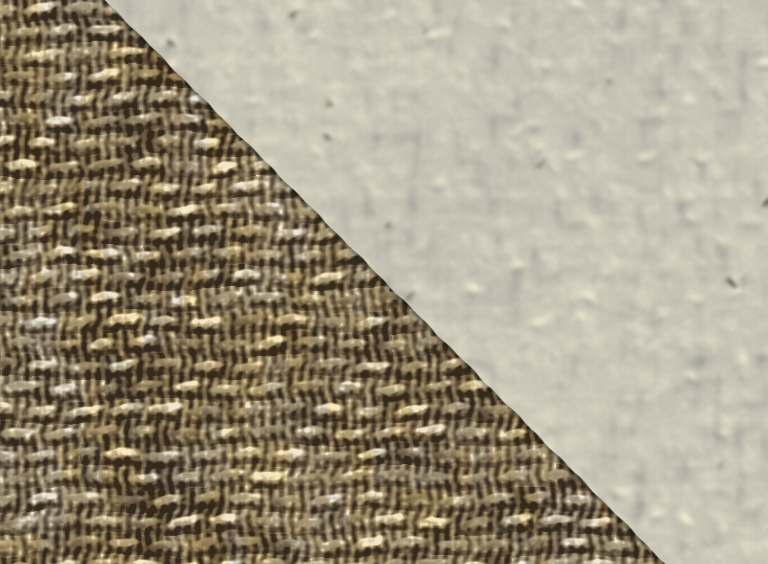
A Shadertoy shader for this texture:

```glsl
// Coarse woven linen, partly covered by a pale primer coat along a diagonal edge.

vec2 hash2(vec2 p) {
    vec3 a = fract(p.xyx * vec3(0.1031, 0.103, 0.0973));
    a += dot(a, a.yzx + 33.33);
    return fract((a.xx + a.yz) * a.zy);
}

// Cellular noise: one soft blob of random height per cell
float blobs(vec2 p, float sharpness, float rarity) {
    vec2 cell = floor(p);
    float sum = 0.0;
    for (int j = -1; j <= 1; j++)
    for (int i = -1; i <= 1; i++) {
        vec2 id = cell + vec2(i, j);
        vec2 d = id + 0.2 + 0.6 * hash2(id) - p;
        float height = smoothstep(rarity, 1.0, hash2(id + 71.0).x);
        sum += height * exp(-sharpness * dot(d, d));
    }
    return sum;
}

// Dark brown to cream
vec3 flaxRamp(float t) {
    vec3 c = mix(vec3(0.20, 0.16, 0.11), vec3(0.41, 0.35, 0.26), smoothstep(0.0, 0.32, t));
    c = mix(c, vec3(0.65, 0.595, 0.465), smoothstep(0.25, 0.68, t));
    return mix(c, vec3(0.94, 0.91, 0.82), smoothstep(0.64, 1.0, t));
}

vec3 linen(vec2 p) {
    // Uneven thread spacing
    vec2 bent = p + 0.004 * vec2(sin(p.y * 31.0 + 2.0 * sin(p.x * 9.0)),
                                 sin(p.x * 23.0 + 2.0 * sin(p.y * 14.0)));
    bent += 0.0010 * vec2(sin(p.y * 170.0), sin(p.x * 140.0 + p.y * 60.0));
    vec2 q = bent / vec2(0.0365, 0.0395) + vec2(0.0, 40.64);
    float row = floor(q.y);
    float v = fract(q.y) - 0.5;
    float along = (q.x + row) * 0.5;
    float u = fract(along) * 2.0 - 1.0;
    vec2 rnd = hash2(vec2(floor(along), row) + 9.0);
    vec2 warpRnd = hash2(vec2(floor(along + 0.5), row) + 43.0);

    // Upright warp strands, twisted in pairs, with dark slits between
    float strands = 0.5 + 0.5 * cos(12.566 * q.x + 0.9 * sin(q.y * 3.0));
    float tone = 0.17 + 0.44 * strands + 0.30 * (warpRnd.x - 0.4);

    // Horizontal weft floats, each with a broken shadow below
    float lift = v - 0.12 * u - 0.08;
    float halfLength = 0.70 + 0.40 * rnd.y;
    float gap = smoothstep(0.22, 0.05, abs(v + 0.34 - 0.06 * u));
    float shadow = gap * (0.22 + 0.78 * smoothstep(1.0, 0.45, abs(u)) * (0.4 + 0.6 * rnd.x));
    float weft = smoothstep(1.15, 0.55, length(vec2(u / halfLength, lift / 0.23)));
    tone *= 1.0 - 0.70 * shadow;
    float weftTone = 0.56 + 0.46 * rnd.x + 0.7 * lift + 0.14 * u;
    tone = mix(tone, weftTone, 0.95 * weft);

    // Fibres, darker upright bands and worn patches
    tone += 0.30 * (blobs(p * vec2(62.0, 95.0), 5.0, 0.0) - 0.55);
    tone += 0.20 * (blobs(p * vec2(125.0, 70.0) + 17.0, 5.0, 0.0) - 0.55);
    tone -= 0.09 * exp(-pow((p.x - 0.26) / 0.05, 2.0)) * (0.6 + 0.4 * sin(p.y * 17.0));
    tone += 0.02 * sin(p.x * 11.0 + 3.0 * sin(p.y * 7.0)) + 0.05;
    vec3 c = flaxRamp(clamp(tone, 0.0, 1.0));

    // Some threads lean grey, others golden
    float grey = hash2(vec2(floor(q.x), floor(row / 2.0))).y;
    return c * mix(vec3(1.04, 1.0, 0.89), vec3(0.99, 1.0, 1.06), grey);
}

// Paint relief: soft lumps and a few ragged grains
float primerHeight(vec2 p) {
    vec2 w = p + 0.004 * vec2(sin(p.y * 37.0 + 2.0 * sin(p.x * 19.0)), sin(p.x * 29.0 + 1.0));
    w += 0.0015 * vec2(sin(p.y * 151.0), sin(p.x * 133.0));
    return 0.55 * blobs(w * vec2(26.0, 22.0), 6.0, 0.1)
         + 0.24 * blobs(w * vec2(48.0, 42.0) + 5.0, 5.0, 0.2)
         + 0.75 * blobs(w * vec2(15.0, 20.0) + 31.0, 24.0, 0.6);
}

vec3 primer(vec2 p) {
    float h = primerHeight(p);
    float slope = h - primerHeight(p + vec2(0.002, 0.007));
    float light = 0.62 + 0.85 * slope + 0.30 * (h - 0.38);

    // Buried weave: short upright and level hollows on the thread grid
    vec2 g = p + 0.003 * vec2(sin(p.y * 31.0), sin(p.x * 23.0));
    float upright = blobs(g * vec2(27.4, 15.0) + 7.0, 7.0, 0.15);
    float level = blobs(g * vec2(16.0, 25.3) + 19.0, 7.0, 0.15);
    float ribs = 0.5 + 0.5 * cos(g.x * 172.0);
    light -= 0.55 * (upright * (0.35 + 0.65 * ribs) - 0.22);
    light -= 0.40 * (level * (0.5 + 0.5 * cos(g.y * 159.0)) - 0.16);
    light += 0.06 * sin(p.x * 6.0 + 2.0 * sin(p.y * 5.0));
    light += 0.10 * (blobs(p * 100.0, 5.0, 0.0) - 0.55);
    vec3 c = mix(vec3(0.665, 0.655, 0.625), vec3(0.855, 0.835, 0.76), clamp(light, -0.4, 1.35));

    // Rare ragged pits, each with a bright lip above
    vec2 w = p + 0.003 * vec2(sin(p.y * 190.0), sin(p.x * 160.0));
    float pit = blobs(w * 9.0 + 3.0, 190.0, 0.62);
    float lip = blobs((w - vec2(0.008, 0.011)) * 9.0 + 3.0, 120.0, 0.62);
    c = mix(c, vec3(0.93, 0.91, 0.85), 0.6 * clamp(lip, 0.0, 1.0));
    return mix(c, vec3(0.40, 0.36, 0.30), 0.8 * clamp(pit, 0.0, 1.0));
}

void mainImage(out vec4 fragColor, in vec2 fragCoord) {
    vec2 p = fragCoord / iResolution.y;
    float pixel = 1.0 / iResolution.y;

    // Signed distance to the diagonal, positive on the primer
    float edge = dot(p - vec2(0.186, 1.0), normalize(vec2(1.0, 0.994)));
    edge += 0.0008 * sin(p.y * 159.0) + 0.0006 * sin(p.y * 67.0);

    vec3 cloth = linen(p) * (1.0 - 0.30 * smoothstep(-0.010, 0.0, edge));
    vec3 paint = primer(p) + 0.02 * exp(-max(edge, 0.0) * 140.0);
    vec3 c = mix(cloth, paint, smoothstep(-pixel, pixel, edge));
    fragColor = vec4(clamp(c, 0.0, 1.0), 1.0);
}
```
